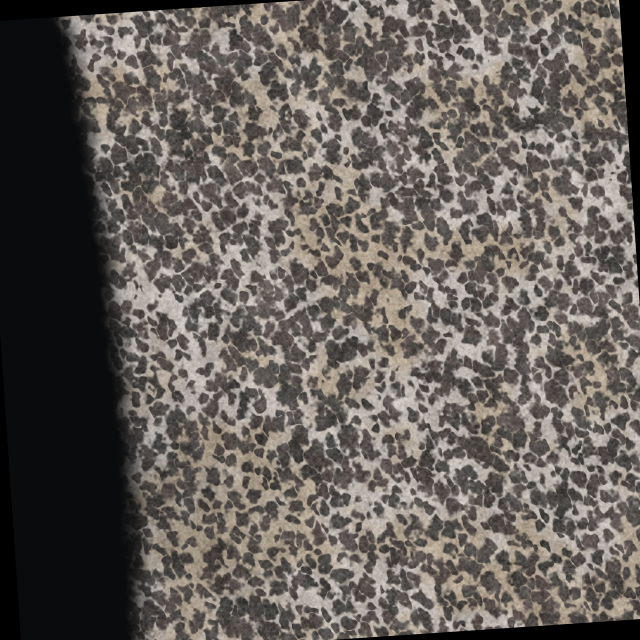
Reproduce this texture procedurally as a three.js fragment shader.

```glsl
varying vec2 vUv;

float hash(vec2 p) {
  vec3 q = fract(vec3(p.xyx) * 0.1031);
  q += dot(q, q.yzx + 33.33);
  return fract((q.x + q.y) * q.z);
}

vec2 hash2(vec2 p) {
  return vec2(hash(p), hash(p + 71.7));
}

float noise(vec2 p) {
  vec2 i = floor(p);
  vec2 f = fract(p);
  f = f * f * (3.0 - 2.0 * f);
  return mix(mix(hash(i), hash(i + vec2(1.0, 0.0)), f.x),
             mix(hash(i + vec2(0.0, 1.0)), hash(i + 1.0), f.x), f.y);
}

float fbm(vec2 p) {
  float sum = 0.0;
  float amp = 0.5;
  for (int i = 0; i < 4; i++) {
    sum += amp * noise(p);
    p = p * 2.03 + 17.3;
    amp *= 0.5;
  }
  return sum;
}

// Relative distance to the nearest spot (x) and that spot's random tone (y)
vec2 spots(vec2 q, float growth) {
  vec2 cell = floor(q);
  vec2 nearest = vec2(4.0, 0.5);
  for (int j = -1; j <= 1; j++) {
    for (int i = -1; i <= 1; i++) {
      vec2 id = cell + vec2(float(i), float(j));
      vec2 centre = id + 0.1 + 0.8 * hash2(id);
      float radius = growth * mix(0.36, 0.68, hash(id + 31.0));
      float d = length(q - centre) / radius;
      if (d < nearest.x) nearest = vec2(d, hash(id + 57.0));
    }
  }
  return nearest;
}

// Soft bare patch, leaning to the left as it rises
float patchAt(vec2 p, vec2 centre, vec2 size) {
  vec2 d = p - centre;
  d.x += 0.3 * d.y;
  d /= size;
  return exp(-dot(d, d));
}

float barePatches(vec2 p) {
  float b = patchAt(p, vec2(0.605, 0.53), vec2(0.018, 0.024));
  b += patchAt(p, vec2(0.63, 0.415), vec2(0.016, 0.034));
  b += patchAt(p, vec2(0.222, 0.54), vec2(0.032, 0.022));
  b += patchAt(p, vec2(0.406, 0.672), vec2(0.022, 0.020));
  b += patchAt(p, vec2(0.415, 0.835), vec2(0.011, 0.050));
  b += patchAt(p, vec2(0.41, 0.585), vec2(0.018, 0.026));
  b += patchAt(p, vec2(0.583, 0.39), vec2(0.009, 0.036));
  b += patchAt(p, vec2(0.50, 0.415), vec2(0.010, 0.032));
  b += patchAt(p, vec2(0.84, 0.26), vec2(0.032, 0.011));
  b += patchAt(p, vec2(0.768, 0.898), vec2(0.020, 0.022));
  b += patchAt(p, vec2(0.957, 0.715), vec2(0.012, 0.036));
  b += patchAt(p, vec2(0.634, 0.225), vec2(0.009, 0.036));
  b += patchAt(p, vec2(0.245, 0.12), vec2(0.012, 0.026));
  b += patchAt(p, vec2(0.573, 0.208), vec2(0.020, 0.020));
  return min(b, 1.0);
}

vec3 spottedSurface(vec2 p) {
  // Spot coordinates follow the slanted grain
  vec2 q = vec2(dot(p, vec2(0.88, 0.47)) * 54.0, dot(p, vec2(0.47, -0.88)) * 42.0);
  vec2 warp = vec2(noise(q * 1.7), noise(q * 1.7 + 43.0)) - 0.5;
  float bare = barePatches(p);
  float density = fbm(q * 0.16 + 9.0) - 0.47;
  vec2 spot = spots(q + warp * 0.65, 1.0 + 0.5 * density);
  float fine = noise(p * 210.0) - 0.5;
  float edge = spot.x + 0.4 * fine + 0.75 * bare;
  float ink = 1.0 - smoothstep(0.62, 1.18, edge);

  // Pale ground shifts between chalk and tan
  float tan1 = smoothstep(0.35, 0.65, fbm(p * 13.0 + 4.0));
  vec3 ground = mix(vec3(0.74, 0.71, 0.69), vec3(0.69, 0.635, 0.56), tan1);
  vec3 brown = vec3(0.36, 0.315, 0.305);
  vec3 slate = vec3(0.26, 0.255, 0.245);
  vec3 pigment = mix(brown, slate, 0.65 * spot.y + 0.5 * noise(p * 19.0));
  vec3 col = mix(ground, pigment, ink * 0.95);

  // Mottling and fine grain
  float grain = 0.11 * fine + 0.10 * (noise(p * 370.0) - 0.5);
  col += grain + 0.10 * (noise(q * 0.8 + 20.0) - 0.5);
  float dusk = patchAt(p, vec2(0.25, 0.22), vec2(0.13, 0.17));
  return col * (1.0 - 0.15 * dusk);
}

void main() {
  vec2 p = vUv;

  // Curved shadow border at the left
  float border = 0.222 - 0.03 * p.y - 0.095 * p.y * p.y;
  float ragged = 0.022 * (fbm(p * 28.0) - 0.47);
  float lit = smoothstep(-0.025, 0.025, p.x - border + ragged);
  vec3 shadow = vec3(0.04, 0.043, 0.047);
  vec3 col = mix(shadow, spottedSurface(p), lit);

  // Tilted square frame on black
  vec2 c = p - 0.5;
  float tilt = 0.0675;
  vec2 r = vec2(c.x * cos(tilt) + c.y * sin(tilt), c.y * cos(tilt) - c.x * sin(tilt));
  float inside = 0.5 - max(abs(r.x), abs(r.y));
  col *= smoothstep(-0.001, 0.001, inside);

  gl_FragColor = vec4(clamp(col, 0.0, 1.0), 1.0);
}
```
